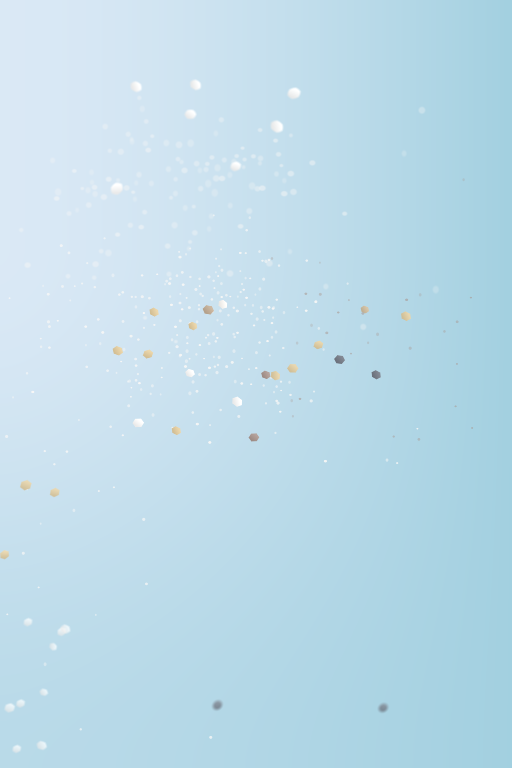
Reproduce this background procedurally as a WebGL 2 fragment shader.

```glsl
#version 300 es
precision highp float;
// Pale blue backdrop with glitter strewn across it: a smooth gradient, two
// cellular layers of grains (sharp and defocused) thinned by density clouds,
// and looped groups of larger hexagonal flakes.

#define LIGHT_BLUE  vec3(0.855, 0.912, 0.962)
#define DEEP_BLUE   vec3(0.622, 0.808, 0.872)
#define WHITE       vec3(0.975, 0.970, 0.965)
#define GOLD        vec3(0.880, 0.790, 0.610)
#define BROWN       vec3(0.660, 0.580, 0.550)
#define DARK        vec3(0.440, 0.450, 0.490)
#define GRAIN_CELL  0.0088
#define GRAIN_SIZE  0.0018
#define BOKEH_CELL  0.0120
#define BOKEH_SIZE  0.0037
#define FLAKE_SIZE  0.0074

uniform vec2 u_resolution;
out vec4 fragColor;

vec2 hash2(vec2 p) {
    vec3 q = fract(p.xyx * vec3(0.1031, 0.1030, 0.0973));
    q += dot(q, q.yzx + 33.33);
    return fract((q.xx + q.yz) * q.zy);
}

// Soft elliptical cloud, 1 at its centre
float cloud(vec2 p, vec2 centre, vec2 spread) {
    vec2 d = (p - centre) / spread;
    return exp(-dot(d, d));
}

// Chance of a grain in focus
float grainDensity(vec2 p) {
    return 0.55 * cloud(p, vec2(0.285, 0.605), vec2(0.100, 0.060))
         + 0.22 * cloud(p, vec2(0.260, 0.515), vec2(0.100, 0.040))
         + 0.75 * cloud(p, vec2(0.371, 0.482), vec2(0.024, 0.024))
         + 0.05 * cloud(p, vec2(0.080, 0.520), vec2(0.200, 0.160))
         + 0.04 * cloud(p, vec2(0.050, 0.270), vec2(0.080, 0.140))
         + 0.06 * cloud(p, vec2(0.560, 0.500), vec2(0.070, 0.100));
}

// Chance of a defocused grain
float bokehDensity(vec2 p) {
    return 0.60 * cloud(p, vec2(0.306, 0.782), vec2(0.070, 0.036))
         + 0.50 * cloud(p, vec2(0.143, 0.755), vec2(0.055, 0.020))
         + 0.40 * cloud(p, vec2(0.180, 0.812), vec2(0.040, 0.016))
         + 0.12 * cloud(p, vec2(0.270, 0.730), vec2(0.180, 0.110));
}

// Cellular grains; each cell holds at most one, kept by the density there
vec3 addGrains(vec3 col, vec2 p, float cell, float size, float soft, bool bokeh) {
    vec2 home = floor(p / cell);
    for (int j = -1; j <= 1; j++)
    for (int i = -1; i <= 1; i++) {
        vec2 id = home + vec2(i, j) + (bokeh ? 300.0 : 0.0);
        vec2 pick = hash2(id + 17.0), look = hash2(id + 71.0);
        vec2 pos = (home + vec2(i, j) + hash2(id)) * cell;
        float density = bokeh ? bokehDensity(pos) : grainDensity(pos);
        if (pick.x > density) continue;
        vec2 d = (p - pos) * vec2(1.0, mix(0.8, 1.25, look.x));
        float r = size * mix(0.6, 1.15, pick.y);
        float mask = 1.0 - smoothstep(r - soft, r + soft, length(d));
        float darkChance = bokeh ? 0.0 : 0.8 * smoothstep(0.33, 0.50, pos.x);
        bool isDark = look.y < darkChance;
        float alpha = (bokeh ? 0.50 : 0.95) * mix(0.45, 1.0, look.x);
        col = mix(col, isDark ? BROWN : WHITE, mask * alpha * (isDark ? 0.6 : 1.0));
    }
    return col;
}

float hexagon(vec2 p, float r) {
    p = abs(p);
    return max(p.x * 0.866 + p.y * 0.5, p.y) - r;
}

// Tone runs from white through gold and brown to dark
vec3 flakeTone(float t) {
    vec3 c = mix(WHITE, GOLD, smoothstep(0.30, 0.36, t));
    c = mix(c, BROWN, smoothstep(0.68, 0.74, t));
    return mix(c, DARK, smoothstep(0.88, 0.94, t));
}

// Flakes scattered in a box, evenly staggered along x
vec3 addFlakes(vec3 col, vec2 p, int count, vec2 centre, vec2 halfBox,
               float size, float soft, vec2 tones, float alpha, float seed) {
    for (int i = 0; i < count; i++) {
        vec2 id = vec2(float(i) * 3.0 + seed, seed);
        vec2 place = hash2(id), look = hash2(id + 41.0);
        place.x = (float(i) + place.x) / float(count);
        vec2 d = p - centre - (place * 2.0 - 1.0) * halfBox;
        float a = look.x * 1.6 - 0.8;
        d = mat2(cos(a), sin(a), -sin(a), cos(a)) * d * vec2(1.0, 1.18);
        float r = size * mix(0.8, 1.08, look.y);
        float dist = mix(hexagon(d, r * 0.92), length(d) - r, smoothstep(0.001, 0.003, soft));
        float mask = 1.0 - smoothstep(-soft, soft, dist);
        vec3 tint = flakeTone(mix(tones.x, tones.y, hash2(id + 9.0).x));
        tint += 0.05 * clamp((d.x + d.y) / r, -1.0, 1.0);
        col = mix(col, tint, mask * alpha);
    }
    return col;
}

void main() {
    vec2 uv = gl_FragCoord.xy / u_resolution;
    vec2 p = gl_FragCoord.xy / u_resolution.y;
    float px = 0.6 / u_resolution.y;

    // Backdrop: light from the upper left
    float leftLight = mix(0.44, 1.0, smoothstep(0.0, 0.68, uv.y));
    float light = mix(leftLight, 0.06, pow(uv.x, 1.55));
    vec3 col = mix(DEEP_BLUE, LIGHT_BLUE, light);

    // Grains, blurred ones behind
    col = addGrains(col, p, BOKEH_CELL, BOKEH_SIZE, max(px, 0.0016), true);
    col = addGrains(col, p, GRAIN_CELL, GRAIN_SIZE, max(px, 0.0006), false);

    // Flakes: upper bokeh, sharp middle band, lower left, blurred strays
    col = addFlakes(col, p, 7, vec2(0.27, 0.82), vec2(0.14, 0.07), 0.0085, max(px, 0.0022), vec2(0.0, 0.33), 0.92, 5.0);
    col = addFlakes(col, p, 12, vec2(0.25, 0.53), vec2(0.10, 0.10), FLAKE_SIZE, max(px, 0.0007), vec2(0.0, 0.85), 0.95, 23.0);
    col = addFlakes(col, p, 7, vec2(0.44, 0.555), vec2(0.09, 0.045), FLAKE_SIZE * 0.9, max(px, 0.0008), vec2(0.35, 1.0), 0.9, 58.0);
    col = addFlakes(col, p, 3, vec2(0.045, 0.32), vec2(0.05, 0.05), FLAKE_SIZE, max(px, 0.0012), vec2(0.4, 0.8), 0.85, 77.0);
    col = addFlakes(col, p, 9, vec2(0.05, 0.10), vec2(0.045, 0.09), 0.0062, max(px, 0.0020), vec2(0.0, 0.2), 0.65, 91.0);
    col = addFlakes(col, p, 2, vec2(0.34, 0.075), vec2(0.20, 0.012), 0.0065, max(px, 0.0035), vec2(0.93, 1.0), 0.7, 113.0);
    fragColor = vec4(clamp(col, 0.0, 1.0), 1.0);
}
```
